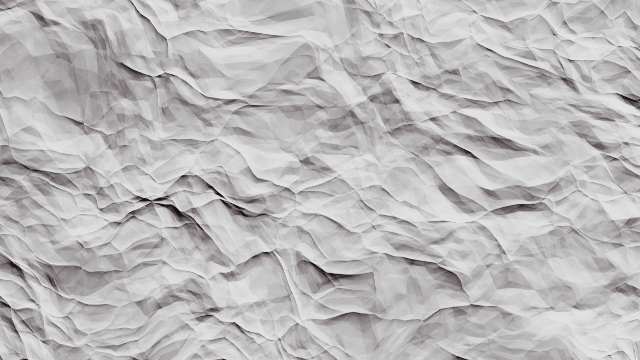
This texture is drawn by a WebGL 2 fragment shader. Its source:

```glsl
#version 300 es
precision highp float;
// Crumpled sheet of pale paper under a low light from above.
// A height field of warped flat facets and cell-border ridges is shaded
// by its slope toward the light; scattered folds add thin cast shadows.

uniform vec2 u_resolution;
out vec4 fragColor;

const vec2 LIGHT = vec2(0.28, 0.96);
const float SLOPE_STEP = 0.0016;

vec2 hash2(vec2 p) {
    vec3 q = fract(p.xyx * vec3(0.1031, 0.1030, 0.0973));
    q += dot(q, q.yzx + 33.33);
    return fract((q.xx + q.yz) * q.zy);
}

mat2 rotation(float angle) {
    float c = cos(angle), s = sin(angle);
    return mat2(c, s, -s, c);
}

// Smooth pair of noises in -0.5..0.5
vec2 smoothNoise(vec2 p) {
    vec2 i = floor(p), f = fract(p);
    f = f * f * (3.0 - 2.0 * f);
    vec2 low = mix(hash2(i), hash2(i + vec2(1, 0)), f.x);
    vec2 high = mix(hash2(i + vec2(0, 1)), hash2(i + 1.0), f.x);
    return mix(low, high, f.y) - 0.5;
}

// Pair of noises that are linear on each triangle of a skewed lattice
vec2 facetNoise(vec2 p) {
    vec2 q = p + (p.x + p.y) * 0.366;
    vec2 i = floor(q), f = fract(q);
    vec2 side = f.x > f.y ? vec2(1, 0) : vec2(0, 1);
    float hi = max(f.x, f.y), lo = min(f.x, f.y);
    return hash2(i) * (1.0 - hi) + hash2(i + side) * (hi - lo)
         + hash2(i + 1.0) * lo - 0.5;
}

// Sharp crest along the borders of random cells
float ridge(vec2 p, float width) {
    vec2 cell = floor(p);
    float nearest = 9.0, second = 9.0;
    for (int y = -1; y <= 1; y++)
    for (int x = -1; x <= 1; x++) {
        vec2 c = cell + vec2(x, y);
        float d = distance(p, c + hash2(c));
        second = min(second, max(nearest, d));
        nearest = min(nearest, d);
    }
    return width * exp(-(second - nearest) / width);
}

// Bends the straight lattice lines into irregular folds
vec2 warp(vec2 p) {
    p += 0.13 * smoothNoise(p * 3.0 + 7.3);
    p += 0.05 * facetNoise(rotation(0.7) * p * 7.0 + 31.0);
    return p + 0.016 * facetNoise(rotation(2.1) * p * 19.0 + 53.0);
}

float paperHeight(vec2 p) {
    float h = 0.15 * smoothNoise(p * 3.2 + 90.0).x;
    vec2 w = warp(p);
    float frequency = 5.0, weight = 0.65;
    for (int k = 0; k < 4; k++) {
        vec2 q = rotation(0.4 + 1.3 * float(k)) * w * frequency;
        h += weight / frequency * facetNoise(q + 17.0 * float(k + 1)).x;
        frequency *= 1.93;
        weight = k == 0 ? 1.0 : weight * 0.72;
    }
    // Ridges run mostly sideways and fade in and out
    vec2 r = rotation(0.22) * w * vec2(0.72, 1.15);
    vec2 fade = smoothstep(-0.25, 0.3, smoothNoise(p * 4.5 + 40.0));
    h += fade.x * 1.35 / 6.0 * ridge(r * 6.0 + 11.0, 0.17);
    h += fade.y * 1.0 / 13.0 * ridge(r * 13.0 + 67.0, 0.2);
    return h;
}

// Short tapered folds: crisp upper edge, shadow fading below
float foldShadow(vec2 p, float scale, float seed) {
    vec2 q = warp(p) * scale + seed;
    vec2 cell = floor(q);
    float shade = 0.0;
    for (int y = -1; y <= 1; y++)
    for (int x = -1; x <= 1; x++) {
        vec2 c = cell + vec2(x, y);
        vec2 place = hash2(c), kind = hash2(c + 71.0);
        vec2 d = rotation((kind.x - 0.55) * 1.9) * (q - c - place);
        float along = d.x / mix(0.2, 0.55, kind.y);
        float taper = max(0.0, 1.0 - along * along);
        float edge = 1.0 - smoothstep(-0.006 * scale, 0.002 * scale, d.y);
        float fall = exp(min(d.y, 0.0) / (0.007 * scale));
        float strength = pow(hash2(c + 133.0).x, 3.0);
        shade = max(shade, strength * taper * edge * fall);
    }
    return shade;
}

// Tone curve: lit slopes level off, slopes in shade fall away
vec3 paperColor(float lit) {
    float v = 0.89 - 0.17 * log(1.0 + exp((0.24 - lit) / 0.9));
    v = max(v, 0.08);
    return v + vec3(0.022, -0.012, -0.006) * smoothstep(0.85, 0.4, v);
}

void main() {
    vec2 p = gl_FragCoord.xy / u_resolution.y;
    float across = gl_FragCoord.x / u_resolution.x;
    vec2 e = SLOPE_STEP * LIGHT;
    float lit = (paperHeight(p - e) - paperHeight(p + e)) / (2.0 * SLOPE_STEP);
    lit += 0.22 - 0.6 * smoothstep(0.45, 0.0, across);
    lit -= 2.4 * foldShadow(p, 5.0, 3.0) + 1.3 * foldShadow(p, 9.0, 29.0);
    lit += 0.12 * smoothNoise(p * 140.0).x;
    fragColor = vec4(paperColor(lit), 1.0);
}
```
